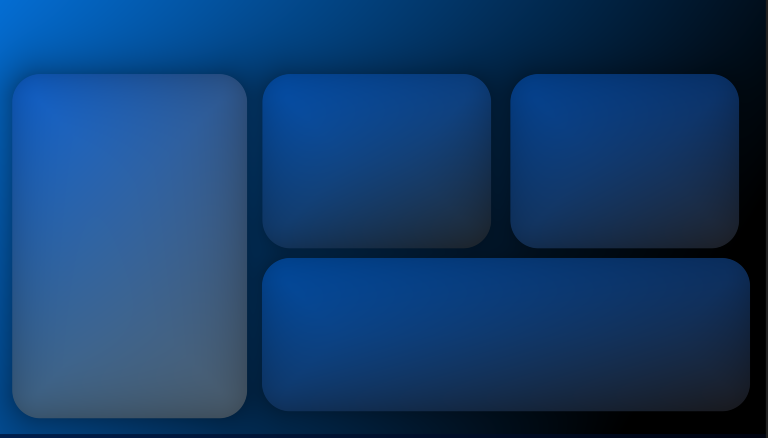
A WebGL 1 fragment shader for this background:

```glsl
precision highp float;
// Four rounded glass cards on a diagonal blue-to-black gradient.

uniform vec2 u_resolution;

const vec2 CANVAS = vec2(1.753, 1.0);
const float CORNER_RADIUS = 0.064;
const float SHADOW_BLUR = 0.045;
const float SHADOW_STRENGTH = 0.28;
const float INSET_BLUR = 0.06;
const float INSET_STRENGTH = 0.20;

// Signed distance to a rounded rectangle.
float roundedBox(vec2 p, vec2 halfSize, float radius) {
  vec2 q = abs(p) - halfSize + radius;
  return length(max(q, 0.0)) + min(max(q.x, q.y), 0.0) - radius;
}

// Coverage of a shape, smoothed over about one pixel.
float coverage(float dist, float pixel) {
  return 1.0 - smoothstep(-0.6 * pixel, 0.6 * pixel, dist);
}

// Diagonal backdrop fading to black on the right.
vec3 backdrop(vec2 p) {
  float along = (p.x + 0.6 * (CANVAS.y - p.y)) / CANVAS.x;
  return vec3(0.015, 0.43, 0.83) * max(1.0 - along / 1.15, 0.0);
}

// Soft shadow outside a card.
vec3 castShadow(vec3 base, vec2 p, vec2 center, vec2 halfSize) {
  float dist = roundedBox(p - center, halfSize, CORNER_RADIUS);
  return base * (1.0 - SHADOW_STRENGTH * exp(-max(dist, 0.0) / SHADOW_BLUR));
}

// Card filled from four corner colours, darkened toward its rim.
vec3 drawCard(vec3 base, vec2 p, vec2 center, vec2 halfSize, float pixel,
              vec3 topLeft, vec3 topRight, vec3 bottomLeft, vec3 bottomRight) {
  vec2 local = p - center;
  float dist = roundedBox(local, halfSize, CORNER_RADIUS);
  vec2 uv = clamp(0.5 + 0.5 * local / halfSize, 0.0, 1.0);
  vec3 fill = mix(mix(bottomLeft, bottomRight, uv.x),
                  mix(topLeft, topRight, uv.x), uv.y);
  fill *= 1.0 - INSET_STRENGTH * exp(min(dist, 0.0) / INSET_BLUR);
  return mix(base, fill, coverage(dist, pixel));
}

void main() {
  vec2 p = gl_FragCoord.xy / u_resolution * CANVAS;
  float pixel = CANVAS.y / u_resolution.y;

  // Card layout
  vec2 tallCenter = vec2(0.296, 0.438);
  vec2 tallHalf = vec2(0.268, 0.393);
  vec2 middleCenter = vec2(0.860, 0.632);
  vec2 rightCenter = vec2(1.426, 0.632);
  vec2 smallHalf = vec2(0.261, 0.199);
  vec2 wideCenter = vec2(1.155, 0.236);
  vec2 wideHalf = vec2(0.557, 0.175);

  // Backdrop and shadows
  vec3 color = backdrop(p);
  color = castShadow(color, p, tallCenter, tallHalf);
  color = castShadow(color, p, middleCenter, smallHalf);
  color = castShadow(color, p, rightCenter, smallHalf);
  color = castShadow(color, p, wideCenter, wideHalf);

  // Cards
  color = drawCard(color, p, tallCenter, tallHalf, pixel,
                   vec3(0.05, 0.40, 0.86), vec3(0.20, 0.37, 0.60),
                   vec3(0.27, 0.41, 0.54), vec3(0.31, 0.38, 0.44));
  color = drawCard(color, p, middleCenter, smallHalf, pixel,
                   vec3(0.01, 0.34, 0.74), vec3(0.05, 0.28, 0.57),
                   vec3(0.08, 0.25, 0.45), vec3(0.14, 0.17, 0.20));
  color = drawCard(color, p, rightCenter, smallHalf, pixel,
                   vec3(0.01, 0.29, 0.64), vec3(0.04, 0.22, 0.47),
                   vec3(0.08, 0.22, 0.40), vec3(0.14, 0.15, 0.18));
  color = drawCard(color, p, wideCenter, wideHalf, pixel,
                   vec3(0.00, 0.32, 0.69), vec3(0.05, 0.21, 0.43),
                   vec3(0.07, 0.24, 0.45), vec3(0.12, 0.12, 0.14));

  // Thin strips along the bottom and right edges
  vec3 bottomStrip = mix(vec3(0.0, 0.12, 0.30), vec3(0.0, 0.01, 0.06),
                         p.x / CANVAS.x);
  color = mix(color, bottomStrip, coverage(p.y - 0.009, pixel));
  color = mix(color, vec3(0.13), coverage(CANVAS.x - 0.005 - p.x, pixel));

  gl_FragColor = vec4(color, 1.0);
}
```
